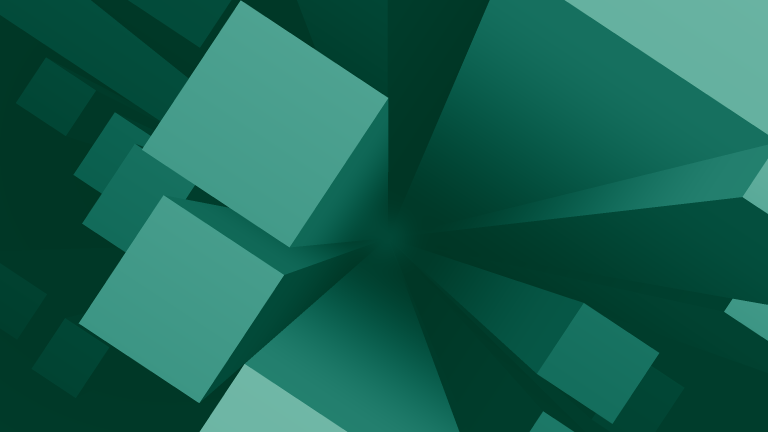
Give the GLSL for this background, as a WebGL 2 fragment shader.

```glsl
#version 300 es
precision highp float;
// Green blocks seen in steep perspective, all extruded toward one vanishing point.
// Each block is a rectangle in a tilted frame; a slab test along the ray from the
// vanishing point finds its front face or side. Blocks are painted back to front.
uniform vec2 u_resolution;
out vec4 outColor;

const float SHADOW = 0.21;

// Green ramp: one tone value gives a shade from deep pine to pale mint
vec3 greenRamp(float tone) {
    float lift = max(tone - 0.22, 0.0);
    return vec3(1.77 * lift * lift, tone, tone - 0.067);
}

// rect = low corner, high corner; shades = front face, side across u, side across v
void block(inout float tone, vec2 q, vec4 rect, vec3 shades) {
    vec2 a = rect.xy / q, b = rect.zw / q;
    vec2 enter = min(a, b), leave = max(a, b);
    float near = max(enter.x, enter.y), far = min(leave.x, leave.y);
    if (near > far || far < 1.0) return;
    if (near <= 1.0) {
        vec2 local = (q - rect.xy) / (rect.zw - rect.xy);
        tone = shades.x + 0.03 * (0.5 - local.y) * shades.x / 0.6;
    } else {
        float side = enter.x > enter.y ? shades.y : shades.z;
        tone = mix(SHADOW, side, smoothstep(0.0, 0.95, 1.0 / near));
    }
}

float sceneTone(vec2 p) {
    // Tilted frame around the vanishing point
    vec2 d = p - vec2(0.898, 0.449);
    vec2 q = vec2(dot(d, vec2(0.834, -0.552)), dot(d, vec2(-0.552, -0.834))) + 1e-5;
    float tone = SHADOW + 0.03 * smoothstep(0.2, 1.1, length(d - vec2(-0.5, 0.2)));

    // Dim blocks deep in the background
    block(tone, q, vec4(-0.764, 0.544, -0.586, 0.670), vec3(0.25, 0.22, 0.22));
    block(tone, q, vec4(-0.521, 0.567, -0.398, 0.708), vec3(0.27, 0.22, 0.23));
    block(tone, q, vec4(-0.891, 0.088, -0.752, 0.215), vec3(0.28, 0.22, 0.23));
    block(tone, q, vec4(0.625, -0.090, 0.764, 0.090), vec3(0.27, 0.23, 0.23));

    // Upper left slabs and the dark wedge above the centre
    block(tone, q, vec4(-1.4, -0.097, -0.556, 0.065), vec3(0.30, 0.22, 0.22));
    block(tone, q, vec4(-1.4, -0.460, -0.606, -0.127), vec3(0.30, 0.22, 0.22));
    block(tone, q, vec4(-0.81, -2.1, -0.384, -0.579), vec3(0.30, 0.24, 0.28));

    // Right hand towers
    block(tone, q, vec4(-0.125, -1.6, 0.970, -0.685), vec3(0.71, 0.30, 0.44));
    block(tone, q, vec4(0.743, -0.440, 1.157, -0.287), vec3(0.60, 0.25, 0.26));
    block(tone, q, vec4(0.632, -0.685, 1.222, -0.532), vec3(0.68, 0.50, 0.31));
    block(tone, q, vec4(0.521, 0.136, 0.700, 0.350), vec3(0.46, 0.24, 0.23));
    block(tone, q, vec4(0.461, -0.125, 0.671, 0.072), vec3(0.44, 0.34, 0.23));

    // Left cluster and the bright blocks in front
    block(tone, q, vec4(-0.688, 0.106, -0.579, 0.280), vec3(0.38, 0.24, 0.24));
    block(tone, q, vec4(-0.609, 0.141, -0.440, 0.363), vec3(0.43, 0.24, 0.25));
    block(tone, q, vec4(-0.116, 0.426, 0.581, 1.4), vec3(0.70, 0.30, 0.50));
    block(tone, q, vec4(-0.488, 0.204, -0.153, 0.560), vec3(0.60, 0.29, 0.41));
    block(tone, q, vec4(-0.588, -0.271, -0.178, 0.144), vec3(0.62, 0.41, 0.25));

    // Faint light at the far end
    return tone + 0.07 * exp(-300.0 * dot(d, d));
}

void main() {
    // 3 x 3 samples per fragment smooth every edge
    vec3 color = vec3(0.0);
    for (int i = 0; i < 9; i++) {
        vec2 offset = (vec2(i % 3, i / 3) - 1.0) / 3.0;
        color += greenRamp(sceneTone((gl_FragCoord.xy + offset) / u_resolution.y));
    }
    outColor = vec4(color / 9.0, 1.0);
}
```
